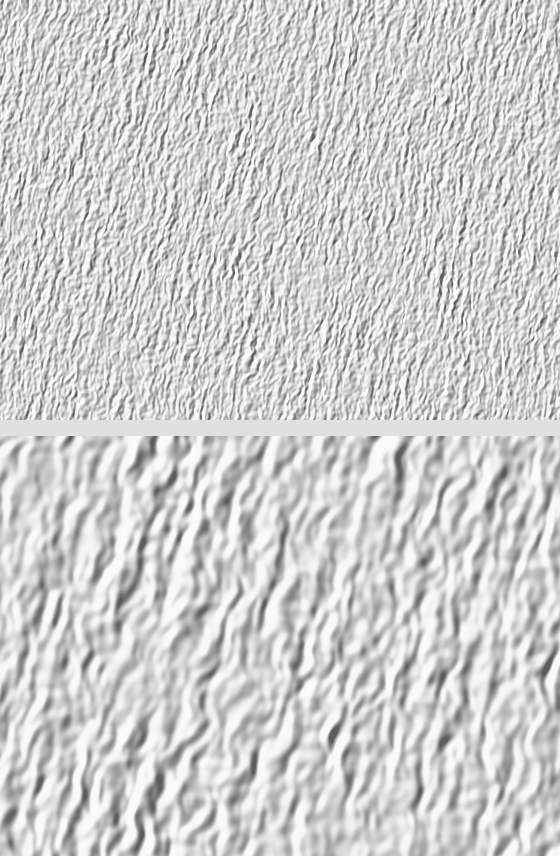
Top: the whole. Bottom: its middle third, enlarged.
A WebGL 1 fragment shader for this texture:

```glsl
precision highp float;
uniform vec2 u_resolution;

vec2 randomGradient(vec2 cell) {
  float angle = 6.2832 * fract(sin(dot(cell, vec2(127.1, 311.7))) * 43758.545);
  return vec2(cos(angle), sin(angle));
}

float gradientNoise(vec2 p) {
  vec2 cell = floor(p);
  vec2 f = p - cell;
  vec2 u = f * f * f * (f * (f * 6.0 - 15.0) + 10.0);
  float a = dot(randomGradient(cell), f);
  float b = dot(randomGradient(cell + vec2(1.0, 0.0)), f - vec2(1.0, 0.0));
  float c = dot(randomGradient(cell + vec2(0.0, 1.0)), f - vec2(0.0, 1.0));
  float d = dot(randomGradient(cell + 1.0), f - 1.0);
  return mix(mix(a, b, u.x), mix(c, d, u.x), u.y);
}

// Plaster relief: long grooves, short ridges and fine crumbs
float reliefHeight(vec2 p) {
  // x runs across the slanted grain, y along it
  float slant = 0.2;
  vec2 grain = vec2(p.x * cos(slant) - p.y * sin(slant),
                    p.x * sin(slant) + p.y * cos(slant));

  // Bend and roughen the grooves
  grain.x += 0.018 * gradientNoise(p * 5.0 + 3.7);
  grain.x += 0.006 * gradientNoise(p * 28.0 + 11.3);
  grain += 0.003 * gradientNoise(p * 58.0 + 29.1);

  float groove = gradientNoise(grain * vec2(38.0, 8.0) + 5.3);
  groove = sqrt(groove * groove + 0.004);
  float ridge = gradientNoise(grain * vec2(78.0, 25.0) + 41.7);
  float crumb = gradientNoise(grain * vec2(122.0, 74.0) + 17.9);
  return 1.9 * groove + 1.15 * ridge + 0.85 * crumb;
}

void main() {
  vec2 p = gl_FragCoord.xy / u_resolution.y;

  // Light from the upper left: compare heights along its direction
  vec2 lightStep = 0.0022 * vec2(0.8, -0.6);
  float slope = reliefHeight(p + lightStep) - reliefHeight(p - lightStep);
  float roughness = 1.0 + 0.5 * gradientNoise(p * vec2(14.0, 7.0) + 8.2);

  // Deep shadows stay linear, highlights roll off softly below white
  float shade = 0.83 + 0.17 * 2.9 * roughness * slope;
  float softness = 0.05;
  shade = 0.98 - softness * log(1.0 + exp((0.98 - shade) / softness));
  gl_FragColor = vec4(vec3(max(shade, 0.36)), 1.0);
}
```
